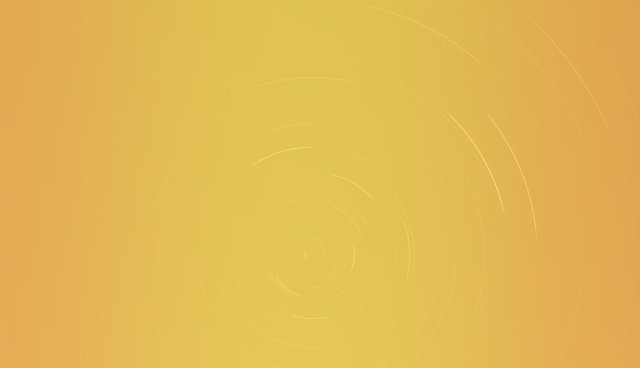
Write a Shadertoy shader that draws this background.

```glsl
// Warm backdrop: a yellow middle fading to orange at both sides, crossed by
// thin concentric light trails. A few long trails are set by radius and angle;
// a loop scatters many faint ones with a sine hash around the same centre.

const float PI = 3.14159265;
const float TAU = 6.2831853;
const int MAIN_TRAILS = 11;
const int FAINT_TRAILS = 110;

const vec3 YELLOW = vec3(0.885, 0.772, 0.330);
const vec3 ORANGE = vec3(0.890, 0.648, 0.325);
const vec3 TRAIL_LIGHT = vec3(1.0, 0.875, 0.45);
const vec2 SWIRL_CENTRE = vec2(-0.0205, -0.193);

// Radius, start angle, end angle (degrees), strength
const vec4 TRAILS[MAIN_TRAILS] = vec4[MAIN_TRAILS](
    vec4(0.533, 10.0, 49.0, 0.85),
    vec4(0.611, 2.0, 42.0, 0.62),
    vec4(0.293, 87.0, 126.0, 0.70),
    vec4(0.225, 40.0, 80.0, 0.60),
    vec4(0.264, -18.0, 22.0, 0.50),
    vec4(0.114, -26.0, 16.0, 0.65),
    vec4(0.116, 208.0, 256.0, 0.60),
    vec4(0.173, 248.0, 288.0, 0.50),
    vec4(0.482, 74.0, 112.0, 0.30),
    vec4(0.693, 44.0, 81.0, 0.32),
    vec4(0.873, 21.0, 50.0, 0.28));

float hash(float seed) {
    return fract(sin(seed * 127.1) * 43758.5453);
}

// Coverage of a thin line at the given distance, for one pixel of smoothing
float thinLine(float dist, float halfWidth, float pixel) {
    float edge = clamp((halfWidth - abs(dist)) / pixel + 0.5, 0.0, 1.0);
    return edge * min(1.0, 2.2 * halfWidth / pixel);
}

// Circular arc with softly fading ends; polar holds radius and angle
float arc(vec2 polar, float radius, float middle, float halfSpan,
          float halfWidth, float pixel) {
    float turn = abs(mod(polar.y - middle + PI, TAU) - PI);
    float fade = 1.0 - smoothstep(0.65 * halfSpan, halfSpan, turn);
    return fade * thinLine(polar.x - radius, halfWidth, pixel);
}

// Side-to-side gradient, a little lighter toward the bottom
vec3 backdrop(vec2 uv) {
    float side = abs(uv.x - 0.485) * 2.0;
    vec3 colour = mix(YELLOW, ORANGE, smoothstep(0.05, 1.2, side));
    return colour + 0.02 * (0.5 - uv.y) - 0.012 * (uv.x - 0.5);
}

float mainTrails(vec2 polar, float pixel) {
    float light = 0.0;
    for (int i = 0; i < MAIN_TRAILS; i++) {
        vec4 trail = TRAILS[i];
        float middle = radians(0.5 * (trail.y + trail.z));
        float halfSpan = radians(0.5 * (trail.z - trail.y));
        light = max(light, trail.w * arc(polar, trail.x, middle, halfSpan, 0.0014, pixel));
    }
    return light;
}

// Scattered trails, denser and brighter near the centre
float faintTrails(vec2 polar, float pixel) {
    float light = 0.0;
    for (int i = 0; i < FAINT_TRAILS; i++) {
        float seed = float(i) + 1.0;
        float radius = 0.018 + 1.0 * pow((seed - hash(seed)) / float(FAINT_TRAILS), 1.35);
        float middle = TAU * hash(seed + 0.37);
        float halfSpan = mix(0.2, 0.65, hash(seed + 0.61));
        float strength = mix(0.05, 0.24, pow(hash(seed + 0.83), 2.0));
        strength *= mix(1.4, 0.7, smoothstep(0.05, 0.6, radius));
        light = max(light, strength * arc(polar, radius, middle, halfSpan, 0.0014, pixel));
    }
    return light;
}

void mainImage(out vec4 fragColor, in vec2 fragCoord) {
    vec2 uv = fragCoord / iResolution.xy;
    float pixel = 1.0 / iResolution.y;
    vec2 p = (fragCoord - 0.5 * iResolution.xy) * pixel - SWIRL_CENTRE;
    vec2 polar = vec2(length(p), atan(p.y, p.x));

    float light = max(mainTrails(polar, pixel), faintTrails(polar, pixel));

    // Short bright hook at the heart of the swirl
    light = max(light, 0.5 * arc(polar, 0.02, radians(185.0), 0.8, 0.0016, pixel));

    fragColor = vec4(mix(backdrop(uv), TRAIL_LIGHT, light), 1.0);
}
```
